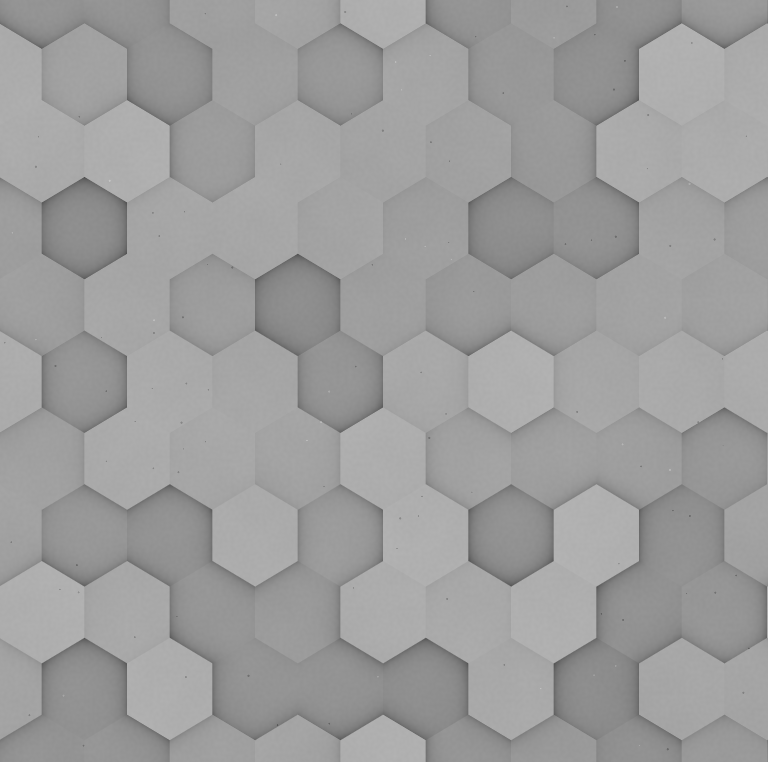
Write a Shadertoy shader that draws this pattern.

```glsl
// Grey hexagonal pillars of varied height with soft contact shadows and fine specks.

const float TAU = 6.2831853;
const float ROW_STEP = 0.8660254;           // row spacing for unit-wide hexagons
const float HALF_SIDE = 0.2886751;          // half of a hexagon side
const vec2 REPEATS = vec2(9.0, 9.92);       // columns and rows on the canvas
const vec2 WRAP = vec2(9.0, 10.0);          // period of the height layout
const vec2 SHIFT = vec2(0.01, 0.026);
const float LOW_GREY = 0.555;
const float HIGH_GREY = 0.695;

float hash(vec2 p) {
    vec3 q = fract(vec3(p.xyx) * 0.1031);
    q += dot(q, q.yzx + 33.33);
    return fract((q.x + q.y) * q.z);
}

vec2 direction(float angle) {
    return vec2(cos(angle), sin(angle));
}

float cornerSlope(vec2 corner, vec2 offset) {
    return dot(direction(TAU * hash(corner + 71.0)), offset);
}

float gradientNoise(vec2 p) {
    vec2 i = floor(p), f = fract(p);
    vec2 u = f * f * f * (f * (f * 6.0 - 15.0) + 10.0);
    vec2 e = vec2(1.0, 0.0);
    float bottom = mix(cornerSlope(i, f), cornerSlope(i + e.xy, f - e.xy), u.x);
    float top = mix(cornerSlope(i + e.yx, f - e.yx), cornerSlope(i + e.xx, f - e.xx), u.x);
    return mix(bottom, top, u.y);
}

// Centre of the hexagon holding p, from two staggered lattices
vec2 hexCentre(vec2 p) {
    float pairStep = 2.0 * ROW_STEP;
    vec2 evenRow = vec2(floor(p.x) + 0.5, floor(p.y / pairStep + 0.5) * pairStep);
    vec2 oddRow = vec2(floor(p.x + 0.5), (floor(p.y / pairStep) + 0.5) * pairStep);
    vec2 a = p - evenRow, b = p - oddRow;
    return dot(a, a) < dot(b, b) ? evenRow : oddRow;
}

vec2 hexId(vec2 centre) {
    vec2 cell = vec2(floor(centre.x + 0.25), floor(centre.y / ROW_STEP + 0.5));
    return mod(cell, WRAP);
}

float pillarHeight(vec2 centre) {
    return hash(hexId(centre) + 17.0);
}

// Darkening cast by every taller neighbour along its shared side
float contactShade(vec2 local, vec2 centre, float height) {
    float light = 1.0;
    for (int i = 0; i < 6; i++) {
        vec2 toward = direction(TAU * float(i) / 6.0);
        float gap = pillarHeight(centre + toward) - height;
        float across = 0.5 - dot(local, toward);
        float along = abs(dot(local, vec2(-toward.y, toward.x)));
        float reach = length(vec2(across, max(along - HALF_SIDE, 0.0)));
        float falloff = 0.65 * exp(-reach / 0.10) + 0.35 * exp(-reach / 0.03);
        light *= 1.0 - 0.27 * smoothstep(0.0, 0.65, gap) * falloff;
    }
    return light;
}

// Sparse pits, with a few pale grains among them
float specks(vec2 p, float density) {
    vec2 cell = floor(p * density);
    vec2 spot = 0.2 + 0.6 * vec2(hash(cell + 5.3), hash(cell + 41.7));
    float radius = mix(0.03, 0.065, hash(cell + 23.1));
    float dotMask = 1.0 - smoothstep(0.4 * radius, radius, length(fract(p * density) - spot));
    float present = step(0.88, hash(cell + 91.9));
    float tone = hash(cell + 63.5) > 0.8 ? 0.09 : -0.14;
    return dotMask * present * tone;
}

float pillarGrey(vec2 p) {
    vec2 centre = hexCentre(p);
    vec2 local = p - centre;
    float height = pillarHeight(centre);
    float tilt = dot(local, direction(TAU * hash(hexId(centre) + 53.0)));
    float grey = mix(LOW_GREY, HIGH_GREY, height) + 0.012 * tilt;
    return grey * contactShade(local, centre, height);
}

void mainImage(out vec4 fragColor, in vec2 fragCoord) {
    const int SAMPLES = 3;
    float grey = 0.0;
    vec2 p = vec2(0.0);

    // Supersample the edges
    for (int j = 0; j < SAMPLES; j++) {
        for (int i = 0; i < SAMPLES; i++) {
            vec2 jitter = (vec2(i, j) + 0.5) / float(SAMPLES) - 0.5;
            vec2 uv = (fragCoord + jitter) / iResolution.xy;
            p = vec2(uv.x, 1.0 - uv.y) * REPEATS * vec2(1.0, ROW_STEP) + SHIFT;
            grey += pillarGrey(p);
        }
    }
    grey /= float(SAMPLES * SAMPLES);

    // Surface wear
    grey += 0.008 * gradientNoise(p * 3.0) + 0.012 * gradientNoise(p * 21.0);
    grey += specks(p, 3.5);
    fragColor = vec4(vec3(grey), 1.0);
}
```
